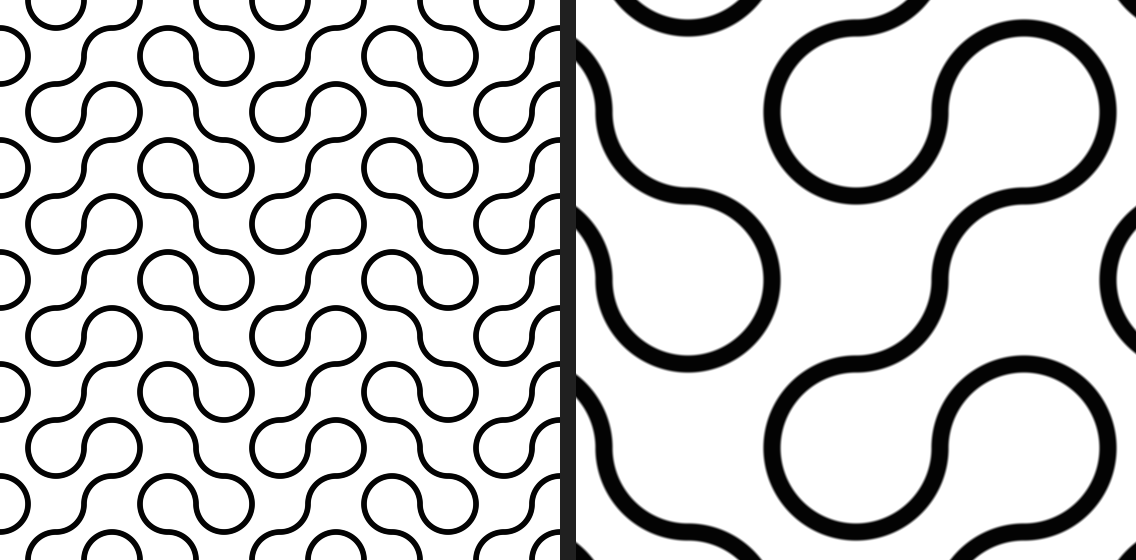
Left: the whole. Right: its middle third, enlarged.
A three.js fragment shader for this pattern:

```glsl
varying vec2 vUv;

// Distance to two quarter circles around opposite corners of a unit tile
float arcDistance(vec2 local) {
  float nearestCorner = min(length(local), length(1.0 - local));
  return abs(nearestCorner - 0.5);
}

// Tiles alternate in pairs along a row; every other row shifts by one tile
float cornerParity(vec2 tile) {
  float column = mod(tile.x + 1.0 - mod(tile.y, 2.0), 4.0);
  return 1.0 - step(1.5, column);
}

void main() {
  // Ten tiles each way: 2.5 repeats across, 5 up
  vec2 grid = vUv * 10.0;
  vec2 tile = floor(grid);
  vec2 local = fract(grid);

  // Mirror the tile so its arcs surround corners of the chosen parity
  float mirrored = mod(tile.x + tile.y + cornerParity(tile), 2.0);
  local.x = mix(local.x, 1.0 - local.x, step(0.5, mirrored));

  // Black line on white with a soft edge
  float line = 1.0 - smoothstep(0.04, 0.062, arcDistance(local));
  vec3 paper = vec3(1.0);
  vec3 ink = vec3(0.01);
  gl_FragColor = vec4(mix(paper, ink, line), 1.0);
}
```
